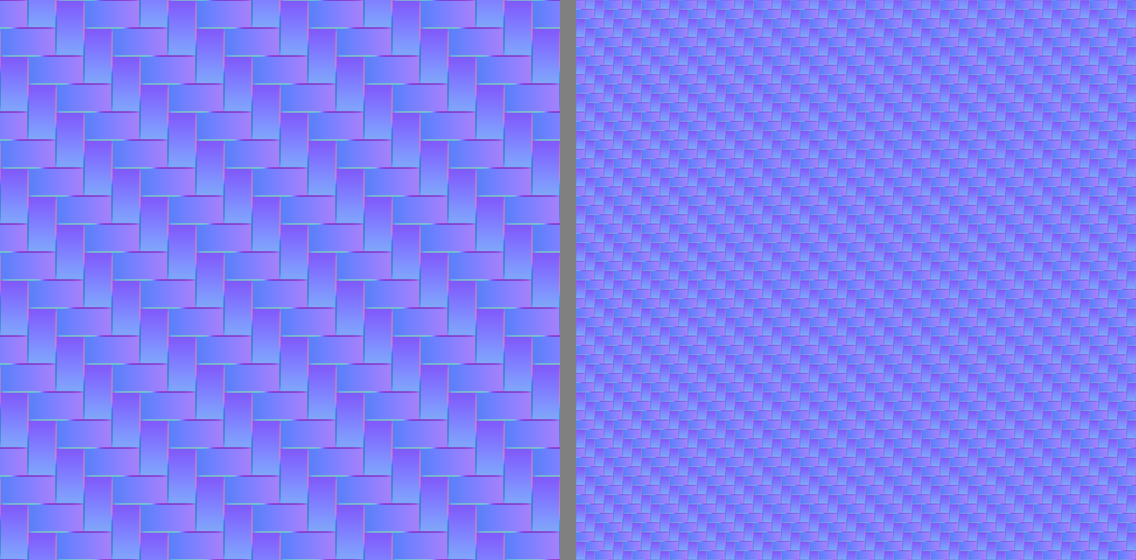
Left: one tile. Right: repeated 3 by 3.
Reproduce this texture map procedurally as a Shadertoy shader.

```glsl
// Tangent-space normal map of a herringbone weave of 2:1 bricks.
// Each brick is a shallow parabolic arch along its length; normals come from
// central differences of that height, so the steps at the seams form thin lines.

const float CELLS = 20.0;       // cells per side; the pattern wraps every 4
const float BULGE = 0.33;       // slope of the arch at a brick's ends
const float SEAM_WIDTH = 0.042; // width of the seam lines, in cells
const int SAMPLES = 4;          // antialiasing samples per axis

// Height of the weave at p, in cells.
float weaveHeight(vec2 p) {
    vec2 cell = floor(p);
    vec2 local = p - cell;
    // Phase along the diagonal: 0, 1 = left, right half of a horizontal brick;
    // 2, 3 = bottom, top half of a vertical brick.
    float phase = mod(cell.x + cell.y + 2.0, 4.0);
    float along = phase < 1.5 ? local.x + phase : local.y + phase - 2.0;
    float t = along - 1.0; // -1 to 1 from end to end
    return 0.5 * BULGE * (1.0 - t * t);
}

// Encoded surface normal, with green pointing down.
vec3 weaveNormal(vec2 p) {
    vec2 e = vec2(0.5 * SEAM_WIDTH, 0.0);
    vec2 slope = vec2(weaveHeight(p + e.xy) - weaveHeight(p - e.xy),
                      weaveHeight(p + e.yx) - weaveHeight(p - e.yx)) / SEAM_WIDTH;
    return 0.5 + 0.5 * normalize(vec3(-slope.x, slope.y, 1.0));
}

void mainImage(out vec4 fragColor, in vec2 fragCoord) {
    // Average a regular grid of samples across the pixel.
    vec3 sum = vec3(0.0);
    for (int j = 0; j < SAMPLES; j++) {
        for (int i = 0; i < SAMPLES; i++) {
            vec2 offset = (vec2(i, j) + 0.5) / float(SAMPLES) - 0.5;
            sum += weaveNormal((fragCoord + offset) / iResolution.xy * CELLS);
        }
    }
    fragColor = vec4(sum / float(SAMPLES * SAMPLES), 1.0);
}
```
